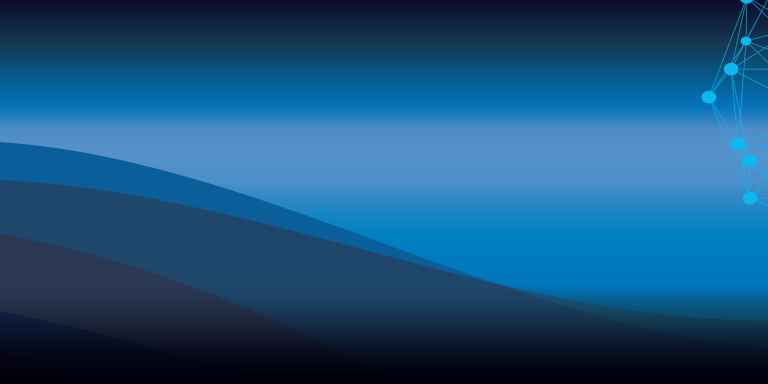
Reproduce this background procedurally as a Shadertoy shader.

```glsl
const int STOPS = 12;
const float STOP_HEIGHT[STOPS] = float[](
    0.15, 0.205, 0.26, 0.39, 0.46, 0.53, 0.60, 0.665, 0.72, 0.81, 0.88, 1.0);
const vec3 STOP_COLOR[STOPS] = vec3[](
    vec3(0.06, 0.25, 0.35), vec3(0.03, 0.34, 0.50), vec3(0.00, 0.46, 0.74),
    vec3(0.00, 0.50, 0.76), vec3(0.13, 0.53, 0.77), vec3(0.30, 0.56, 0.79),
    vec3(0.34, 0.57, 0.79), vec3(0.31, 0.55, 0.78), vec3(0.02, 0.46, 0.73),
    vec3(0.02, 0.34, 0.52), vec3(0.08, 0.23, 0.34), vec3(0.04, 0.05, 0.15));

// Each wave: left height, right height, left slope, right slope
const int WAVES = 6;
const vec4 WAVE_SHAPE[WAVES] = vec4[](
    vec4(0.630, 0.094, -0.065, -0.08), vec4(0.531, 0.166, -0.04, 0.01),
    vec4(0.391, -0.729, -0.18, -0.94), vec4(0.190, -0.59, -0.20, -0.58),
    vec4(0.091, -1.549, -0.42, -1.22), vec4(0.018, -0.78, -0.40, -0.40));
const vec3 WAVE_COLOR[WAVES] = vec3[](
    vec3(0.04, 0.37, 0.60), vec3(0.12, 0.28, 0.42), vec3(0.165, 0.22, 0.32),
    vec3(0.07, 0.16, 0.30), vec3(0.10, 0.10, 0.25), vec3(0.15, 0.05, 0.25));
const vec3 TEAL_STRIP = vec3(0.10, 0.34, 0.46);
const vec3 NIGHT = vec3(0.0, 0.0, 0.05);
const float NIGHT_HEIGHT = 0.27;
const float WAVE_SPAN = 2.0;

// The first nodes lie on the canvas, the others past its right edge
const int NODES = 14;
const vec2 NODE[NODES] = vec2[](
    vec2(1.945, 1.007), vec2(1.943, 0.893), vec2(1.904, 0.820),
    vec2(1.846, 0.747), vec2(1.922, 0.625), vec2(1.951, 0.581),
    vec2(1.953, 0.484), vec2(2.03, 1.06), vec2(2.08, 0.93),
    vec2(2.14, 0.82), vec2(2.14, 0.70), vec2(2.13, 0.61),
    vec2(2.10, 0.42), vec2(2.08, 0.484));
const float LINK_REACH = 0.29;
const float LINK_HALF_WIDTH = 0.0011;
const float LINK_OPACITY = 0.75;
const float NODE_RADIUS = 0.0165;
const float NODE_STRETCH = 1.15;
const vec3 NODE_COLOR = vec3(0.05, 0.72, 0.95);

vec3 skyColor(float height) {
    vec3 color = STOP_COLOR[0];
    for (int i = 1; i < STOPS; i++) {
        float t = (height - STOP_HEIGHT[i - 1]) / (STOP_HEIGHT[i] - STOP_HEIGHT[i - 1]);
        color = mix(color, STOP_COLOR[i], clamp(t, 0.0, 1.0));
    }
    return color;
}

// Cubic Hermite curve; returns height and slope
vec2 waveCurve(vec4 shape, float x) {
    float t = x / WAVE_SPAN;
    float rise = shape.y - shape.x;
    float a = shape.z * WAVE_SPAN;
    float b = 3.0 * rise - (2.0 * shape.z + shape.w) * WAVE_SPAN;
    float c = (shape.z + shape.w) * WAVE_SPAN - 2.0 * rise;
    return vec2(shape.x + t * (a + t * (b + t * c)),
                (a + t * (2.0 * b + 3.0 * c * t)) / WAVE_SPAN);
}

float segmentDistance(vec2 p, vec2 a, vec2 b) {
    vec2 pa = p - a, ba = b - a;
    return length(pa - ba * clamp(dot(pa, ba) / dot(ba, ba), 0.0, 1.0));
}

float coverage(float signedDistance, float pixel) {
    return clamp(0.5 - signedDistance / pixel, 0.0, 1.0);
}

void mainImage(out vec4 fragColor, in vec2 fragCoord) {
    vec2 p = fragCoord / iResolution.y;
    float pixel = 1.0 / iResolution.y;
    vec3 color = skyColor(p.y);

    // Overlapping waves fade into the night at the foot
    float light = smoothstep(0.0, NIGHT_HEIGHT, p.y);
    float firstWave = 0.0;
    for (int i = 0; i < WAVES; i++) {
        vec2 curve = waveCurve(WAVE_SHAPE[i], p.x);
        float distanceAbove = (p.y - curve.x) / sqrt(1.0 + curve.y * curve.y);
        float cover = coverage(distanceAbove, pixel);
        vec3 tint = WAVE_COLOR[i];
        if (i == 0) firstWave = cover;
        if (i == 1) tint = mix(TEAL_STRIP, tint, firstWave);
        color = mix(color, mix(NIGHT, tint, light), cover);
    }

    // Network: link every pair of nodes within reach
    float links = 0.0;
    float dots = 0.0;
    for (int i = 0; i < NODES; i++) {
        vec2 offset = (p - NODE[i]) / vec2(NODE_STRETCH, 1.0);
        float radius = NODE_RADIUS * (i == 1 ? 0.72 : 1.0);
        dots = max(dots, coverage(length(offset) - radius, pixel));
        for (int j = i + 1; j < NODES; j++) {
            if (distance(NODE[i], NODE[j]) > LINK_REACH) continue;
            float d = segmentDistance(p, NODE[i], NODE[j]);
            links = max(links, coverage(d - LINK_HALF_WIDTH, pixel));
        }
    }
    color = mix(color, NODE_COLOR, max(dots, links * LINK_OPACITY));
    fragColor = vec4(color, 1.0);
}
```
